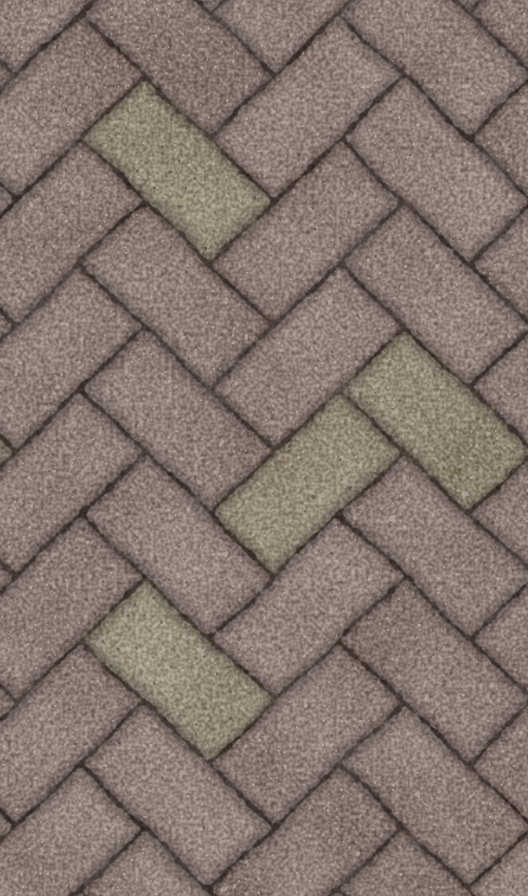
Give the GLSL for this texture, as a WebGL 2 fragment shader.

```glsl
#version 300 es
precision highp float;

uniform vec2 u_resolution;
out vec4 fragColor;

const vec2 ORIGIN = vec2(0.198, 0.531);   // centre of the reference brick
const vec2 PERIOD = vec2(0.289, 0.1397);  // repeat of the herringbone
const vec3 CLAY = vec3(0.555, 0.489, 0.459);
const vec3 SAND = vec3(0.580, 0.538, 0.468);
const vec3 JOINT = vec3(0.235, 0.185, 0.165);
const vec3 CHIP = vec3(0.75, 0.70, 0.67);
const vec3 PIT = vec3(0.35, 0.295, 0.27);

vec2 hash2(vec2 p) {
    vec3 q = fract(p.xyx * vec3(0.1031, 0.1030, 0.0973));
    q += dot(q, q.yzx + 33.33);
    return fract((q.xx + q.yz) * q.zy);
}

float cornerSlope(vec2 cell, vec2 offset) {
    float angle = 6.2832 * hash2(cell).x;
    return dot(vec2(cos(angle), sin(angle)), offset);
}

float gradientNoise(vec2 p) {
    vec2 i = floor(p), f = p - i;
    vec2 u = f * f * f * (f * (f * 6.0 - 15.0) + 10.0);
    vec2 e = vec2(1.0, 0.0);
    float low = mix(cornerSlope(i, f), cornerSlope(i + e, f - e), u.x);
    float high = mix(cornerSlope(i + e.yx, f - e.yx), cornerSlope(i + 1.0, f - 1.0), u.x);
    return mix(low, high, u.y);
}

float fbm(vec2 p, int octaves) {
    float sum = 0.0, gain = 0.6;
    for (int i = 0; i < octaves; i++) {
        sum += gain * gradientNoise(p);
        p = p * 2.03 + 17.3;
        gain *= 0.55;
    }
    return sum;
}

// Irregular grains, at most one in each cell
float specks(vec2 p, float scale, float density, float pixel) {
    p += 0.15 / scale * gradientNoise(p * scale * 2.3);
    vec2 cell = floor(p * scale);
    vec2 place = hash2(cell + scale), kind = hash2(cell + scale + 71.0);
    vec2 d = fract(p * scale) - mix(vec2(0.3), vec2(0.7), place);
    d.x *= 0.8 + 0.6 * place.y;
    float radius = mix(0.08, 0.24, kind.y * kind.y);
    float soft = 0.6 * pixel * scale;
    float grain = 1.0 - smoothstep(radius - soft, radius + soft, length(d));
    return grain * step(kind.x, density);
}

float roundBox(vec2 p, vec2 halfSize, float radius) {
    vec2 d = abs(p) - halfSize + radius;
    return length(max(d, 0.0)) + min(max(d.x, d.y), 0.0) - radius;
}

// Brick axes: one unit is a brick width, bricks are two units long
vec2 toBrickAxes(vec2 p) {
    vec2 q = (p - ORIGIN) / PERIOD * vec2(2.0, 1.0);
    return vec2(q.x - q.y, q.x + q.y);
}

// Centre in xy; z is 1 for bricks lying along the first axis
vec3 findBrick(vec2 r) {
    vec2 cell = floor(r + vec2(0.0, 0.5));
    float k = mod(cell.x + cell.y, 4.0);
    bool level = k < 0.5 || k > 2.5;
    vec2 centre = level ? cell + vec2(step(2.5, k), 0.0)
                        : cell + vec2(0.5, k < 1.5 ? 0.5 : -0.5);
    return vec3(centre, level ? 1.0 : 0.0);
}

// A ring of sandy bricks plus one crossing brick
float sandiness(vec3 brick) {
    vec2 c = 0.5 * vec2(brick.x + brick.y, brick.y - brick.x);
    float ring = abs(length(c) - 2.0);
    float crossing = distance(c, vec2(1.0, -0.5));
    return step(brick.z > 0.5 ? ring : crossing, 0.1);
}

void main() {
    float pixel = 1.0 / u_resolution.y;
    vec2 p = gl_FragCoord.xy * pixel;

    // Brick layout with slightly wandering edges
    vec2 r = toBrickAxes(p);
    r += 0.06 * vec2(gradientNoise(p * 12.0), gradientNoise(p * 12.0 + 40.0));
    vec3 brick = findBrick(r);
    vec2 local = r - brick.xy;
    vec2 along = brick.z > 0.5 ? local : local.yx;
    vec2 variety = hash2(brick.xy * 2.0 + 53.0);
    float inside = -roundBox(along, vec2(1.0, 0.5), 0.07);
    float rough = inside + 0.05 * fbm(p * 70.0, 3);

    // Face: brick tone, stains and fine grain
    vec3 color = mix(CLAY, SAND, sandiness(brick));
    float stain = fbm(p * 9.0 + variety * 5.0, 4);
    float grain = 0.19 * gradientNoise(p * 245.0) + 0.09 * gradientNoise(p * 130.0 + 9.0);
    color += 0.035 * (variety.x - 0.5) + 0.11 * stain + grain;

    // Embedded chips and pits
    color = mix(color, CHIP, 0.7 * specks(p, 140.0, 0.3, pixel));
    color = mix(color, CHIP, 0.6 * specks(p + 0.37, 75.0, 0.1, pixel));
    color = mix(color, PIT, 0.6 * specks(p + 0.71, 105.0, 0.15, pixel));

    // Worn, dirty rim and thin dark joint of uneven depth
    float rim = 1.0 - smoothstep(0.0, 0.16 + 0.2 * stain, rough);
    color *= 1.0 - 0.26 * rim;
    float depth = clamp(0.85 + 0.7 * gradientNoise(p * 17.0 + 5.0), 0.45, 1.0);
    float soft = 0.012 + 4.0 * pixel;
    float joint = 1.0 - smoothstep(0.02 - soft, 0.02 + soft, rough);
    vec3 dirt = JOINT + 0.4 * grain + 0.08 * fbm(p * 24.0, 2);
    color = mix(color, dirt, depth * joint);

    fragColor = vec4(clamp(color, 0.0, 1.0), 1.0);
}
```
